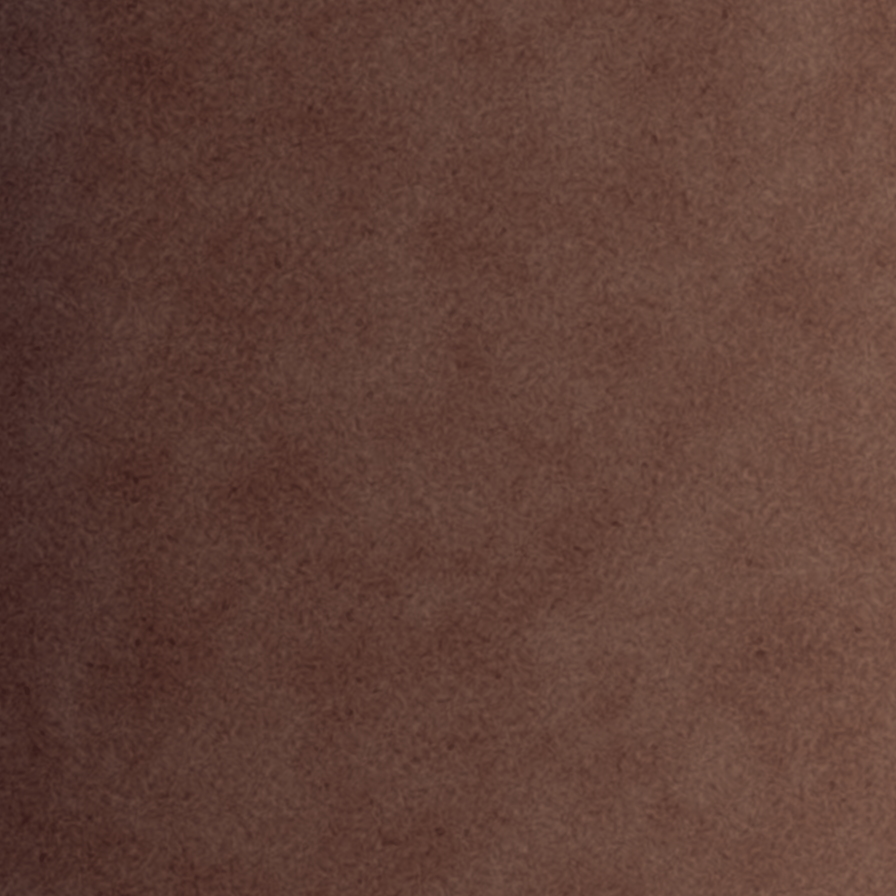
This texture is drawn by a three.js fragment shader. Its source:

```glsl
// Soft brown suede, shaded from a dark plum left edge to a warm tan right edge.
// Gradient noise is layered as broad mottling, fine nap grain and scattered
// dark pores; the summed tone then picks a colour between shadow and light.

#define SHADOW_COLOR vec3(0.270, 0.155, 0.135)
#define LIGHT_COLOR  vec3(0.480, 0.342, 0.287)
#define PLUM_TINT    vec3(-0.012, 0.003, 0.013)
#define RUST_TINT    vec3(0.004, -0.003, -0.005)
#define MOTTLE_SCALE 6.5
#define MOTTLE_DEPTH 0.18
#define GRAIN_SCALE  118.0
#define GRAIN_DEPTH  0.38
#define PORE_SCALE   76.0
#define PORE_DEPTH   0.24

varying vec2 vUv;

// Sine-free hash: a lattice point to a vector in -1..1
vec2 hashVector(vec2 cell) {
  vec3 p = fract(cell.xyx * vec3(0.1031, 0.1030, 0.0973));
  p += dot(p, p.yzx + 33.33);
  return 2.0 * fract((p.xx + p.yz) * p.zy) - 1.0;
}

float gradientNoise(vec2 p) {
  vec2 cell = floor(p);
  vec2 f = fract(p);
  vec2 blend = f * f * f * (f * (f * 6.0 - 15.0) + 10.0);
  float a = dot(hashVector(cell), f);
  float b = dot(hashVector(cell + vec2(1.0, 0.0)), f - vec2(1.0, 0.0));
  float c = dot(hashVector(cell + vec2(0.0, 1.0)), f - vec2(0.0, 1.0));
  float d = dot(hashVector(cell + vec2(1.0)), f - vec2(1.0));
  return mix(mix(a, b, blend.x), mix(c, d, blend.x), blend.y);
}

// Turned octaves hide the lattice directions
float mottleNoise(vec2 p) {
  mat2 turnAndScale = mat2(1.6, 1.2, -1.2, 1.6);
  float sum = 0.0;
  float weight = 1.0;
  for (int i = 0; i < 4; i++) {
    sum += weight * gradientNoise(p);
    p = turnAndScale * p + 17.3;
    weight *= 0.85;
  }
  return sum;
}

// Two sizes of short fibres, slightly bent by a slower noise
float napGrain(vec2 uv) {
  vec2 bend = 0.006 * vec2(gradientNoise(uv * 31.0 + 40.0),
                           gradientNoise(uv * 31.0 + 80.0));
  vec2 p = mat2(0.8, 0.6, -0.6, 0.8) * (uv + bend) * GRAIN_SCALE;
  return gradientNoise(p + 11.0) + 0.8 * gradientNoise(p.yx * 1.6 + 57.0);
}

// Broad light from the right, with a faint slanted fold at the lower left
float sideLight(vec2 uv) {
  float tone = mix(0.17, 0.89, uv.x);
  tone -= 0.11 * (1.0 - smoothstep(0.0, 0.13, uv.x)) * mix(0.4, 1.0, uv.y);
  float foldDistance = (uv.x - 0.14 + 0.18 * (uv.y - 0.25)) / 0.055;
  float foldHeight = (uv.y - 0.27) / 0.16;
  tone -= 0.07 * exp(-foldDistance * foldDistance - foldHeight * foldHeight);
  return tone + 0.04 * uv.x * (0.5 - uv.y);
}

void main() {
  float mottle = mottleNoise(vUv * MOTTLE_SCALE + 3.7);
  float grain = napGrain(vUv);

  // Pores gather in the darker patches
  float poreField = gradientNoise(vUv * PORE_SCALE + 23.0) - 0.15 * mottle;
  float pore = smoothstep(0.27, 0.58, poreField);

  float tone = sideLight(vUv) + MOTTLE_DEPTH * mottle
             + GRAIN_DEPTH * grain - PORE_DEPTH * pore;

  // Colour: tone ramp, cool left edge, rusty dark patches
  vec3 color = mix(SHADOW_COLOR, LIGHT_COLOR, clamp(tone, -0.2, 1.2));
  color += PLUM_TINT * (1.0 - smoothstep(0.0, 0.2, vUv.x)) * mix(0.3, 1.0, vUv.y);
  color += RUST_TINT * clamp(-2.0 * mottle, -1.0, 1.0);

  gl_FragColor = vec4(color, 1.0);
}
```
